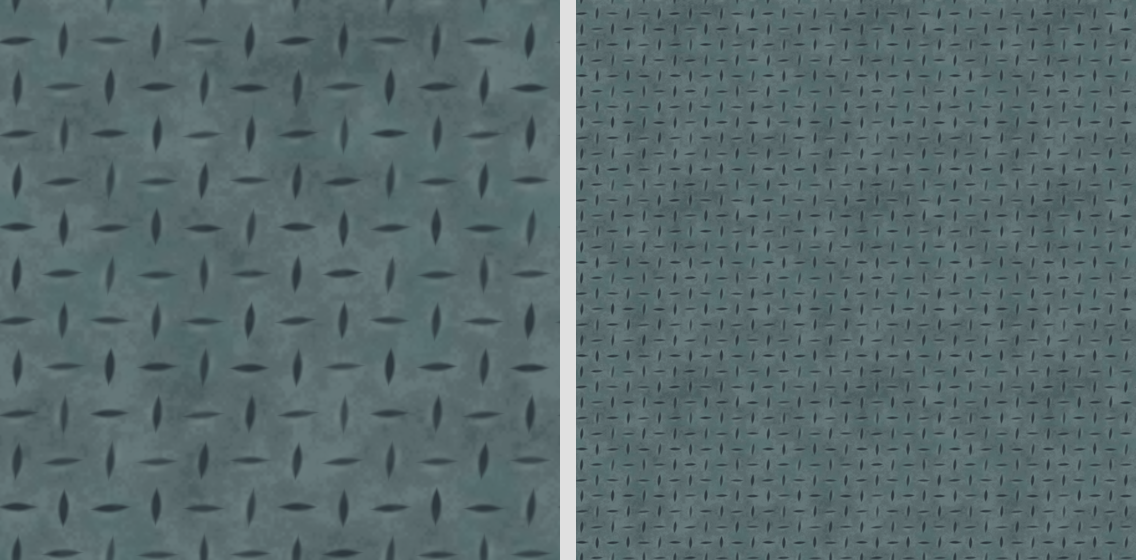
Left, the tile; right, the same tile 3 across and 3 down.
A three.js fragment shader for this texture:

```glsl
varying vec2 vUv;

const float CELLS = 12.0;               // studs across and down
const float VARIANTS = 6.0;             // studs before the wear repeats
const vec2 STUD_CENTRE = vec2(0.36, 0.125);
const float HALF_LENGTH = 0.37;         // in cells
const float WIDTH_FLAT = 0.075;
const float WIDTH_UPRIGHT = 0.088;
const float EDGE_SOFTNESS = 0.055;
const float GLINT_OFFSET = 0.155;
const float JITTER = 0.05;

const vec3 STEEL = vec3(0.350, 0.415, 0.424);
const vec3 STEEL_LIGHT = vec3(0.395, 0.468, 0.476);
const vec3 STEEL_DARK = vec3(0.298, 0.365, 0.375);
const vec3 TEAL = vec3(0.300, 0.425, 0.425);
const vec3 GROOVE = vec3(0.175, 0.220, 0.242);
const vec3 GLINT = vec3(0.465, 0.535, 0.535);

float hash(vec2 p) {
  vec3 q = fract(vec3(p.xyx) * 0.1031);
  q += dot(q, q.yzx + 33.33);
  return fract((q.x + q.y) * q.z);
}

// Value noise that wraps after a whole number of cells
float noise(vec2 uv, float period, float seed) {
  vec2 p = uv * period;
  vec2 i = floor(p);
  vec2 f = fract(p);
  f = f * f * (3.0 - 2.0 * f);
  vec2 a = mod(i, period) + seed;
  vec2 b = mod(i + 1.0, period) + seed;
  return mix(mix(hash(a), hash(vec2(b.x, a.y)), f.x),
             mix(hash(vec2(a.x, b.y)), hash(b), f.x), f.y);
}

float bell(float x) {
  return exp(-x * x);
}

// Worn metal: broad clouds, blotches and fine grain
vec3 plate(vec2 uv) {
  float tone = 0.34 * noise(uv, 9.0, 3.0) + 0.28 * noise(uv, 26.0, 17.0)
             + 0.22 * noise(uv, 64.0, 41.0) + 0.16 * noise(uv, 150.0, 71.0);
  vec3 color = mix(STEEL_DARK, STEEL, smoothstep(0.20, 0.46, tone));
  color = mix(color, STEEL_LIGHT, smoothstep(0.46, 0.74, tone));
  float tint = 0.6 * noise(uv, 8.0, 103.0) + 0.4 * noise(uv, 30.0, 131.0);
  return mix(color, TEAL, 0.45 * smoothstep(0.50, 0.85, tint));
}

// One raised stud: x is the groove shadow, y the light on its flanks
vec2 stud(vec2 p, vec2 id) {
  vec2 key = mod(id, VARIANTS) + 11.0;
  float upright = 1.0 - mod(id.x + id.y, 2.0);
  float wear = mix(hash(key), hash(id + 57.0), 0.25);
  p -= JITTER * (vec2(hash(key + 19.0), hash(key + 37.0)) - 0.5);
  p = mix(p, p.yx, upright);

  // Slight lean, with s along the stud and n across it
  float lean = mix(0.03, 0.08, upright) + 0.12 * (hash(key + 73.0) - 0.5);
  float s = dot(p, vec2(cos(lean), sin(lean)));
  float n = dot(p, vec2(-sin(lean), cos(lean)));

  float t = s / HALF_LENGTH;
  float width = mix(WIDTH_FLAT, WIDTH_UPRIGHT, upright);
  float d = abs(n) - width * (1.0 - t * t) * mix(0.8, 1.15, wear);
  float shadow = 1.0 - smoothstep(-EDGE_SOFTNESS, EDGE_SOFTNESS, d);
  shadow *= mix(0.72, 1.1, wear);

  float flank = mix(-1.0, sign(hash(key + 91.0) - 0.5), upright);
  float light = bell((n - flank * GLINT_OFFSET) / 0.075)
              + 0.45 * bell((n + flank * GLINT_OFFSET) / 0.07);
  light *= bell((s - 0.08 * flank) / 0.23) * mix(0.65, 0.2, wear);
  return vec2(min(shadow, 1.0), light);
}

void main() {
  vec2 grid = vUv * CELLS - STUD_CENTRE + 0.5;
  vec2 id = mod(floor(grid), CELLS);
  vec2 relief = stud(fract(grid) - 0.5, id);

  vec3 color = plate(vUv);
  color = mix(color, GLINT, relief.y);
  float scuff = 0.85 + 0.25 * noise(vUv, 72.0, 157.0);
  color = mix(color, GROOVE, min(relief.x * scuff, 1.0));
  gl_FragColor = vec4(color, 1.0);
}
```
